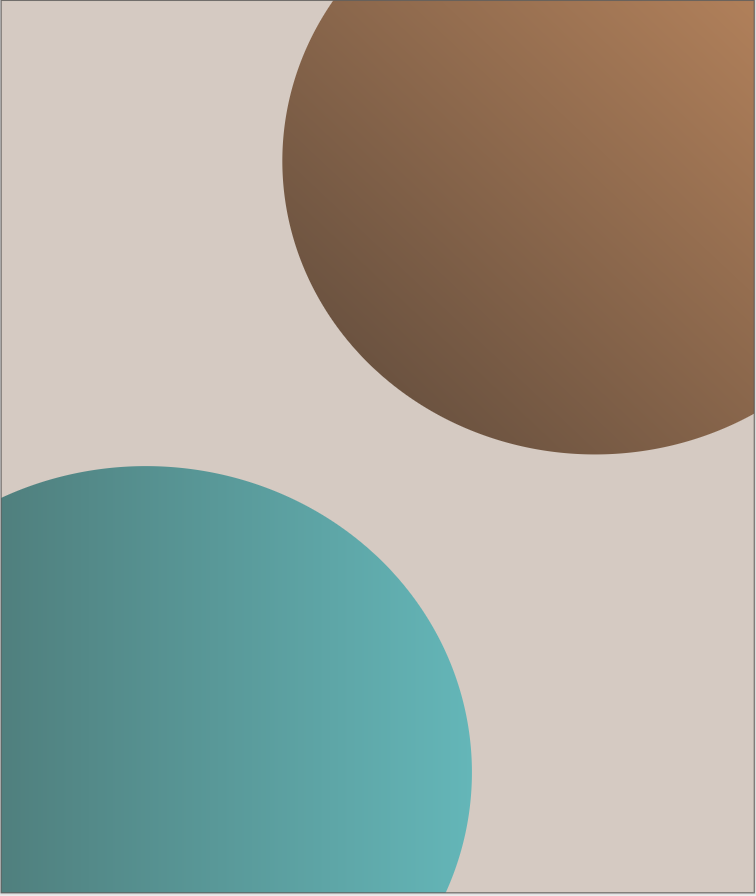
Reproduce this background procedurally as a WebGL 1 fragment shader.

```glsl
precision highp float;
// Two large gradient ellipses, brown at the upper right and teal at the lower
// left, lie on a flat beige card with a hairline border and a soft lower edge.
// Shapes are distance functions, in units of the canvas height.

#define BROWN_CENTER vec2(0.6641, 0.8203)
#define BROWN_RADII vec2(0.3490, 0.3275)
#define TEAL_CENTER vec2(0.1628, 0.1380)
#define TEAL_RADII vec2(0.3639, 0.3418)
#define CARD_MIN vec2(0.0013, 0.0036)
#define CARD_MAX vec2(0.8418, 0.9995)
#define BORDER_WIDTH 0.0013
#define BORDER_OPACITY 0.75

uniform vec2 u_resolution;

const vec3 BEIGE = vec3(0.835, 0.794, 0.760);
const vec3 BROWN_DARK = vec3(0.357, 0.282, 0.227);
const vec3 BROWN_LIGHT = vec3(0.796, 0.569, 0.392);
const vec3 TEAL_DARK = vec3(0.282, 0.416, 0.404);
const vec3 TEAL_LIGHT = vec3(0.392, 0.714, 0.722);
const vec3 BORDER = vec3(0.33, 0.32, 0.31);

// Approximate distance to an ellipse, from a point scaled by its radii
float ellipseDistance(vec2 q, vec2 radii) {
  float k = length(q);
  return k * (k - 1.0) / max(length(q / radii), 1e-4);
}

float boxDistance(vec2 p, vec2 lo, vec2 hi) {
  vec2 d = abs(p - 0.5 * (lo + hi)) - 0.5 * (hi - lo);
  return length(max(d, 0.0)) + min(max(d.x, d.y), 0.0);
}

// Share of a pixel covered by the inside of a shape
float coverage(float dist, float pixel) {
  return clamp(0.5 - dist / pixel, 0.0, 1.0);
}

void main() {
  float pixel = 1.0 / u_resolution.y;
  vec2 p = gl_FragCoord.xy * pixel;
  vec3 color = BEIGE;

  // Brown ellipse, shaded along its rising diagonal
  vec2 q = (p - BROWN_CENTER) / BROWN_RADII;
  vec3 brown = mix(BROWN_DARK, BROWN_LIGHT, 0.5 + 0.25 * (q.x + q.y));
  color = mix(color, brown, coverage(ellipseDistance(q, BROWN_RADII), pixel));

  // Teal ellipse, shaded from left to right
  q = (p - TEAL_CENTER) / TEAL_RADII;
  vec3 teal = mix(TEAL_DARK, TEAL_LIGHT, 0.5 + 0.5 * q.x);
  color = mix(color, teal, coverage(ellipseDistance(q, TEAL_RADII), pixel));

  // Card edge: pale margin with a faint shadow, then the hairline
  float card = boxDistance(p, CARD_MIN, CARD_MAX);
  vec3 margin = vec3(mix(0.95, 0.72, exp(-max(card, 0.0) / 0.0015)));
  color = mix(margin, color, coverage(card, pixel));
  float line = coverage(abs(card) - 0.5 * BORDER_WIDTH, pixel);
  color = mix(color, BORDER, line * BORDER_OPACITY);

  gl_FragColor = vec4(color, 1.0);
}
```
